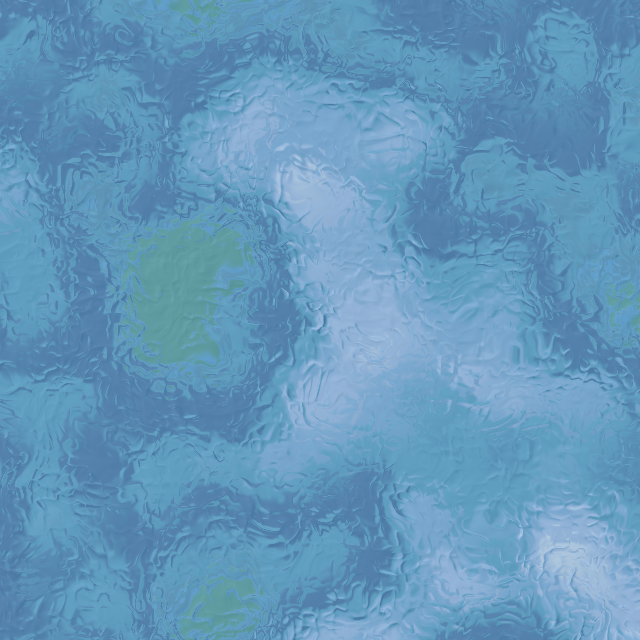
This texture is drawn by a WebGL 1 fragment shader. Its source:

```glsl
precision highp float;
// Rippled blue water: soft pale and dark patches seen through wrinkled glass.
uniform vec2 u_resolution;

// Two repeatable random values for a cell.
vec2 hash2(vec2 cell) {
  vec3 q = fract(cell.xyx * vec3(0.1031, 0.1030, 0.0973));
  q += dot(q, q.yzx + 33.33);
  return fract((q.xx + q.yz) * q.zy);
}

// Smooth cellular noise: random cell values blended by distance to jittered points.
float cellNoise(vec2 p) {
  vec2 base = floor(p);
  vec2 local = p - base;
  float total = 0.0;
  float weights = 0.0;
  for (int y = -1; y <= 1; y++) {
    for (int x = -1; x <= 1; x++) {
      vec2 offset = vec2(float(x), float(y));
      vec2 cell = base + offset + 50.0;
      vec2 toPoint = offset + 0.15 + 0.7 * hash2(cell) - local;
      float weight = exp(-5.0 * dot(toPoint, toPoint));
      total += weight * hash2(cell + 71.0).x;
      weights += weight;
    }
  }
  return total / weights;
}

// Rounded crest where the noise crosses its middle value.
float crest(float n) {
  float d = 2.0 * n - 1.0;
  return 1.0 - sqrt(d * d + 0.015);
}

// Height of the fine wrinkles.
float wrinkles(vec2 p) {
  float coarse = crest(cellNoise(p * 42.0));
  float fine = crest(cellNoise(p * 80.0 + 13.0));
  return 0.65 * coarse + 0.35 * fine;
}

// Broad patches around a middle height.
float patches(vec2 p, float middle, float contrast) {
  float n = 0.60 * cellNoise(p * 4.7 + 3.0)
          + 0.29 * cellNoise(p * 9.5 + 17.0)
          + 0.11 * cellNoise(p * 20.0 + 31.0);
  return middle + contrast * (n - 0.5);
}

// Colours from green shallows through dark blue to pale foam.
vec3 waterColor(float h) {
  vec3 green = vec3(0.37, 0.61, 0.63);
  vec3 azure = vec3(0.38, 0.62, 0.80);
  vec3 slate = vec3(0.37, 0.58, 0.71);
  vec3 teal = vec3(0.375, 0.62, 0.75);
  vec3 deep = vec3(0.325, 0.505, 0.67);
  vec3 periwinkle = vec3(0.47, 0.65, 0.80);
  vec3 lavender = vec3(0.57, 0.70, 0.84);
  vec3 foam = vec3(0.77, 0.84, 0.88);
  vec3 c = mix(green, azure, smoothstep(0.05, 0.11, h));
  c = mix(c, slate, smoothstep(0.10, 0.16, h));
  c = mix(c, teal, smoothstep(0.17, 0.23, h));
  c = mix(c, deep, smoothstep(0.25, 0.36, h));
  c = mix(c, teal, smoothstep(0.43, 0.57, h));
  c = mix(c, periwinkle, smoothstep(0.60, 0.71, h));
  c = mix(c, lavender, smoothstep(0.73, 0.84, h));
  return mix(c, foam, smoothstep(0.85, 1.02, h));
}

void main() {
  vec2 uv = gl_FragCoord.xy / u_resolution;

  // Bend the wrinkles so that they wander.
  vec2 bend = vec2(cellNoise(uv * 15.0 + 5.0), cellNoise(uv * 15.0 + 29.0)) - 0.5;
  vec2 p = uv + 0.03 * bend;

  // Slope of the wrinkles.
  float stepSize = 0.003;
  float height = wrinkles(p);
  vec2 slope = vec2(wrinkles(p + vec2(stepSize, 0.0)),
                    wrinkles(p + vec2(0.0, stepSize))) - height;
  slope /= stepSize;

  // Refract the patches, with extra glitter in the shallows.
  float h = patches(uv + 0.0006 * slope, 0.485, 1.3);
  float shallow = 1.0 - smoothstep(0.12, 0.28, h);
  h += 0.11 * shallow * (height - 0.7);

  // Gentle light from the upper left.
  float light = 0.0004 * dot(slope, vec2(0.6, -0.8));
  gl_FragColor = vec4(waterColor(h) + clamp(light, -0.03, 0.03), 1.0);
}
```
